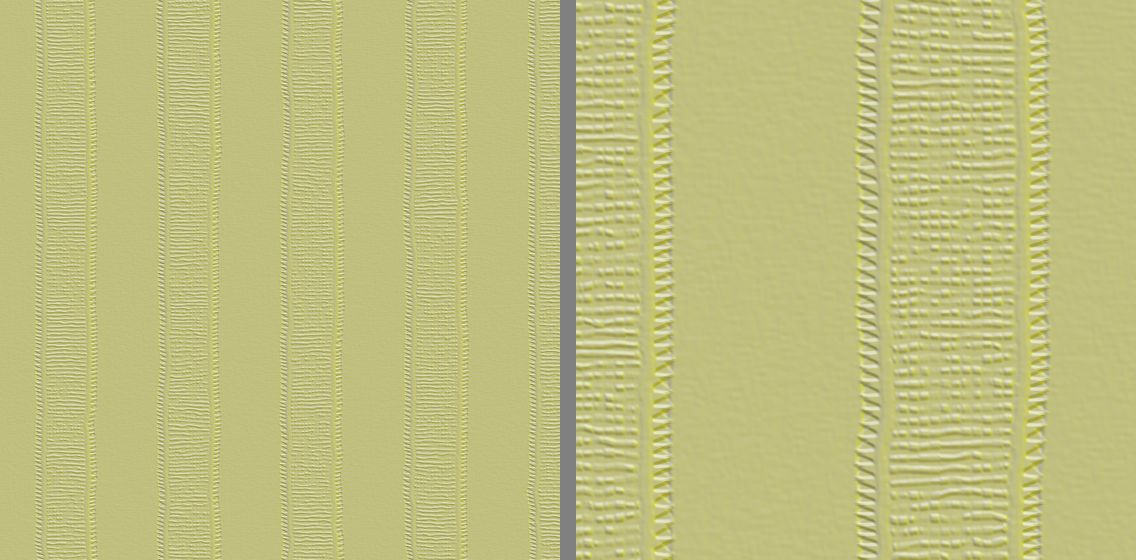
Left: the whole. Right: its middle third, enlarged.
This pattern is drawn by a WebGL 2 fragment shader. Its source:

```glsl
#version 300 es
precision highp float;
// Olive embossed cloth with wavering vertical bands of ribbing between stitched hems.

uniform vec2 u_resolution;
out vec4 fragColor;

const float BAND_SPACING = 0.2205;
const float FIRST_BAND = 0.1172;
const float BAND_HALF = 0.0560;
const float HEM_WIDTH = 0.0215;
const float STITCHES = 128.0;
const float RIBS = 142.0;
const float THREADS = 160.0;

const vec3 CLOTH = vec3(0.755, 0.75, 0.497);
const vec3 PALE = vec3(0.87, 0.87, 0.74);
const vec3 SHADE = vec3(0.61, 0.60, 0.30);
const vec3 YELLOW = vec3(0.81, 0.81, 0.36);
const vec3 GREY = vec3(0.66, 0.66, 0.53);

float hash(vec2 p) {
    return fract(sin(dot(p, vec2(127.1, 311.7))) * 43758.5453);
}

float noise(vec2 p) {
    vec2 i = floor(p), f = fract(p);
    f = f * f * (3.0 - 2.0 * f);
    float low = mix(hash(i), hash(i + vec2(1.0, 0.0)), f.x);
    float high = mix(hash(i + vec2(0.0, 1.0)), hash(i + vec2(1.0, 1.0)), f.x);
    return mix(low, high, f.y);
}

// Slow drift, small kinks and thread-sized raggedness of one hem
float waver(float y, float seed) {
    float drift = noise(vec2(y * 8.0, seed)) - 0.5;
    float kink = noise(vec2(y * 33.0, seed + 40.0)) - 0.5;
    float rag = noise(vec2(y * 150.0, seed + 80.0)) - 0.5;
    return 0.006 * drift + 0.004 * kink + 0.0014 * rag;
}

// Hem height: v runs from 0 at the outer edge to 1 at the inner edge
float hemHeight(float v, float y, float seed) {
    float t = y * STITCHES + 0.5 * v + 1.2 * noise(vec2(y * 24.0, seed));
    float row = floor(t);
    float f = fract(t);
    float size = 0.65 + 0.6 * hash(vec2(row, seed));
    // Sawtooth outer edge
    float jag = 0.32 * f * size;
    float cloth = smoothstep(jag - 0.06, jag + 0.06, v);
    // Slanted slots that narrow towards the band
    float taper = 0.32 * size * (1.0 - smoothstep(0.05, 0.75, v));
    float slot = 1.0 - smoothstep(taper - 0.02, taper + 0.15, abs(f - 0.5));
    slot *= smoothstep(0.04, 0.16, v) * (1.0 - smoothstep(0.5, 0.6, v));
    float ragged = 0.10 * (hash(vec2(row, seed + 5.0)) - 0.5);
    float cord = smoothstep(0.58, 0.68, v) * (1.0 - smoothstep(0.84, 0.98, v + ragged));
    return 0.4 * cloth - 0.72 * slot + 0.3 * cord;
}

// Thin cross ribs, cut by the lengthwise threads into dashes
float ribHeight(vec2 p, float seed) {
    float bend = 1.3 * noise(p * vec2(9.0, 14.0) + seed);
    float t = p.y * RIBS + bend;
    float row = floor(t);
    t += 0.36 * (noise(vec2(p.x * 95.0, row * 3.7 + seed)) - 0.5);
    // Wear changes quickly from row to row
    float wear = 0.55 * noise(p * vec2(20.0, 26.0) + seed * 3.0);
    wear += 0.45 * noise(vec2(p.x * 45.0, row * 0.73 + seed));
    wear = smoothstep(0.28, 0.68, wear);
    float knot = noise(vec2(p.x * THREADS * 1.2, row * 1.7 + seed));
    float dash = mix(1.0, 0.2 + 0.8 * smoothstep(0.25, 0.65, knot), 0.2 + 0.7 * wear);
    float width = 0.15 + 0.12 * hash(vec2(floor(p.x * THREADS), row + seed));
    float line = 1.0 - smoothstep(width - 0.12, width + 0.13, abs(fract(t) - 0.5));
    // Narrow gaps between threads where the ribbing is worn
    float gap = smoothstep(0.22, 0.46, abs(fract(p.x * THREADS) - 0.5));
    return 0.68 * line * dash * (1.0 - 0.6 * wear * gap);
}

// Faint woven grain of the plain cloth
float grainHeight(vec2 p) {
    float weft = noise(p * vec2(120.0, 420.0));
    float warp = noise(p * vec2(420.0, 120.0) + 17.0);
    float fleck = noise(p * 330.0 + 51.0);
    return 0.075 * (weft + warp + fleck);
}

float clothHeight(vec2 p) {
    float band = floor((p.x - FIRST_BAND) / BAND_SPACING + 0.5);
    float x = p.x - FIRST_BAND - band * BAND_SPACING;
    float side = x < 0.0 ? -1.0 : 1.0;
    float seed = band * 7.0 + side * 2.0 + 11.0;
    float edge = BAND_HALF + waver(p.y, seed);
    float v = (edge - abs(x)) / HEM_WIDTH;
    float height = grainHeight(p);
    if (v > -0.2) {
        height += hemHeight(v, p.y, seed);
        height += smoothstep(0.94, 1.06, v) * ribHeight(p, band * 5.3 + 3.0);
    }
    return height;
}

// Raking light: pale and dark across the ribs, yellow and grey along the hems
vec3 emboss(vec2 p) {
    const float REACH = 0.0010;
    float down = clothHeight(p - vec2(0.0, REACH)) - clothHeight(p + vec2(0.0, REACH));
    float right = clothHeight(p - vec2(REACH, 0.0)) - clothHeight(p + vec2(REACH, 0.0));
    vec3 color = CLOTH;
    color += (PALE - CLOTH) * clamp(down * 1.7, 0.0, 1.2);
    color += (SHADE - CLOTH) * clamp(-down * 1.4, 0.0, 1.1);
    color += (YELLOW - CLOTH) * clamp(right * 2.0, 0.0, 1.1);
    color += (GREY - CLOTH) * clamp(-right * 1.5, 0.0, 1.0);
    return color;
}

void main() {
    // Four samples per pixel smooth the fine relief
    vec3 total = vec3(0.0);
    for (int i = 0; i < 4; i++) {
        vec2 offset = vec2(i % 2, i / 2) * 0.5 - 0.25;
        total += emboss((gl_FragCoord.xy + offset) / u_resolution);
    }
    fragColor = vec4(total / 4.0, 1.0);
}
```
